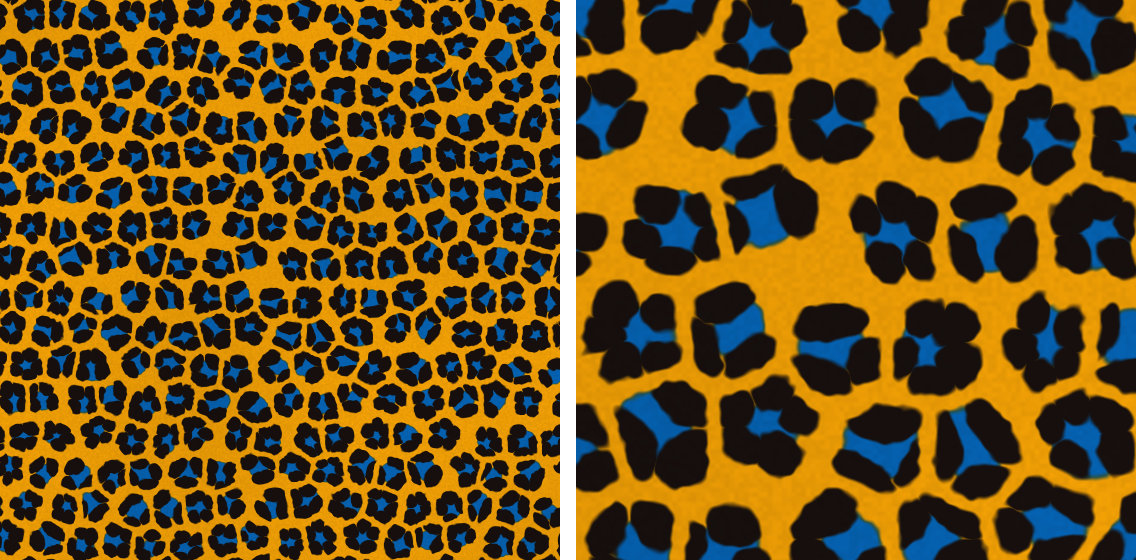
Left, the full canvas; right, a detail of the centre.
This pattern is drawn by a WebGL 1 fragment shader. Its source:

```glsl
precision highp float;
uniform vec2 u_resolution;

#define CELLS 16.0
#define JITTER 0.38
#define HALF_GAP 0.07
#define SOFTNESS 0.024
#define PETAL_OFFSET 0.28
#define SIZE_RANGE vec2(1.02, 1.28)
#define YELLOW vec3(0.905, 0.600, 0.020)
#define BLACK vec3(0.085, 0.058, 0.050)
#define BLUE vec3(0.020, 0.370, 0.670)
#define TEAL vec3(0.160, 0.310, 0.250)

const float TAU = 6.28319;

vec2 hash22(vec2 p) {
  vec3 q = fract(p.xyx * vec3(0.1031, 0.1030, 0.0973));
  q += dot(q, q.yzx + 33.33);
  return fract((q.xx + q.yz) * q.zy);
}

vec2 noise2(vec2 p) {
  vec2 i = floor(p), f = fract(p);
  f = f * f * (3.0 - 2.0 * f);
  vec2 low = mix(hash22(i), hash22(i + vec2(1.0, 0.0)), f.x);
  vec2 high = mix(hash22(i + vec2(0.0, 1.0)), hash22(i + 1.0), f.x);
  return mix(low, high, f.y);
}

float smoothMin(float a, float b, float k) {
  float h = max(k - abs(a - b), 0.0) / k;
  return min(a, b) - 0.25 * h * h * k;
}

float ellipse(vec2 p, vec2 radii) {
  float k = length(p / radii);
  return k * (k - 1.0) / max(length(p / (radii * radii)), 0.001);
}

// Centre of a spot; alternate rows are staggered
vec2 site(vec2 cell) {
  float stagger = 0.5 * mod(cell.y, 2.0) - 0.25;
  return cell + 0.5 + vec2(stagger, 0.0) + JITTER * (hash22(cell + 5.0) - 0.5);
}

// Distances to the petals (x) and to the core (y) of one spot
vec2 rosette(vec2 q, vec2 id) {
  vec2 form = hash22(id + 17.0), kind = hash22(id + 41.0), bulk = hash22(id + 73.0);
  float c = cos(TAU * form.x), s = sin(TAU * form.x);
  float stretch = mix(0.86, 1.16, form.y);
  float size = mix(SIZE_RANGE.x, SIZE_RANGE.y, bulk.x);
  q = mat2(c, s, -s, c) * q * vec2(stretch, 1.0 / stretch) / size;

  // A ring of three to five petals with one wider opening
  float count = 3.0 + floor(kind.x * 2.99);
  float arc = TAU / (count + mix(0.1, 0.6, kind.y));
  float petals = 10.0;
  for (int i = 0; i < 5; i++) {
    float n = float(i);
    if (n >= count) break;
    vec2 vary = hash22(id * 7.3 + n * 3.7 + 101.0);
    float angle = (n + 0.5) * arc + 0.3 * (vary.x - 0.5);
    vec2 dir = vec2(cos(angle), sin(angle));
    vec2 local = vec2(dot(q, dir) - PETAL_OFFSET, dot(q, vec2(-dir.y, dir.x)));
    vec2 radii = vec2(mix(0.145, 0.205, vary.y),
                      PETAL_OFFSET * arc * mix(0.49, 0.60, vary.x));
    petals = min(petals, ellipse(local, radii));
  }
  float core = length(q - vec2(0.05, -0.02)) - mix(0.22, 0.30, bulk.y);
  return vec2(petals, core) * size;
}

void main() {
  float extent = min(u_resolution.x, u_resolution.y);
  vec2 uv = gl_FragCoord.xy / extent;
  vec2 p = uv * CELLS + 20.0;
  float soft = max(SOFTNESS, 0.7 * CELLS / extent);

  // Ragged brush edges
  vec2 warped = p + 0.09 * (noise2(p * 3.0) - 0.5) + 0.045 * (noise2(p * 11.0) - 0.5);

  // Nearest spot
  vec2 nearestCell = floor(warped);
  float nearest = 10.0;
  for (int y = -1; y <= 1; y++) {
    for (int x = -1; x <= 1; x++) {
      vec2 cell = floor(warped) + vec2(float(x), float(y));
      float d = distance(warped, site(cell));
      if (d < nearest) {
        nearest = d;
        nearestCell = cell;
      }
    }
  }

  // Distance to the border between neighbouring spots
  vec2 centre = site(nearestCell);
  float border = 10.0;
  for (int y = -1; y <= 1; y++) {
    for (int x = -1; x <= 1; x++) {
      if (x == 0 && y == 0) continue;
      vec2 other = site(nearestCell + vec2(float(x), float(y)));
      float d = dot(0.5 * (centre + other) - warped, normalize(other - centre));
      border = smoothMin(border, d, 0.08);
    }
  }

  // Keep each spot clear of its neighbours
  vec2 spot = rosette(warped - centre, nearestCell);
  float petals = -smoothMin(-spot.x, border - HALF_GAP, 0.06);
  float core = -smoothMin(-spot.y, border - HALF_GAP, 0.06);

  // Ink layers: ground, core with a teal rim, petals
  vec3 ink = mix(BLUE, TEAL, smoothstep(-0.055, -0.005, core));
  vec3 color = mix(ink, YELLOW, smoothstep(-soft, soft, core));
  color = mix(BLACK, color, smoothstep(-soft, soft, petals));

  // Cloth grain and soft shading
  float grain = noise2(p * 22.0).x - 0.5;
  float shade = noise2(uv * 3.0 + 9.0).x - 0.5;
  color *= 1.0 + 0.07 * grain + 0.06 * shade;
  gl_FragColor = vec4(color, 1.0);
}
```
